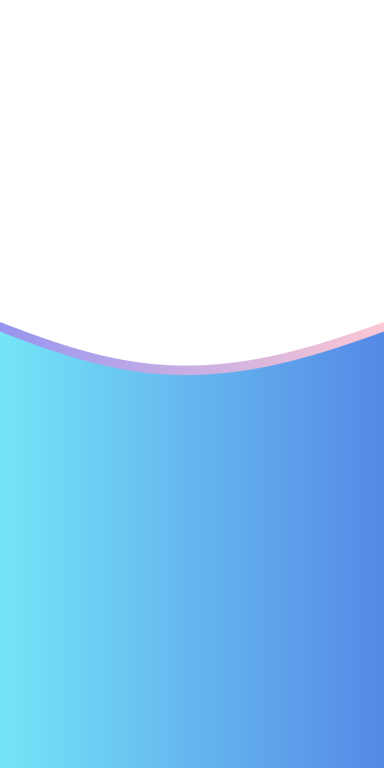
This background is drawn by a WebGL 2 fragment shader. Its source:

```glsl
#version 300 es
precision highp float;
// A cyan-to-blue field below a sagging curve, rimmed by a violet-to-pink ribbon, under white.

uniform vec2 u_resolution;
out vec4 fragColor;

const vec3 WHITE = vec3(1.0);
const vec3 CYAN = vec3(0.457, 0.898, 0.968);
const vec3 BLUE = vec3(0.333, 0.535, 0.902);
const vec3 VIOLET = vec3(0.592, 0.584, 0.941);
const vec3 PINK = vec3(0.984, 0.784, 0.831);

const float LOW_X = 0.482;        // where the curve is lowest
const float LOW_Y = 0.5240;
const float RISE = 0.0567;        // climb from the low point to either side
const float BEND = 1.45;          // larger values straighten the ends
const float RIBBON_WIDTH = 0.0124;

// Height of the curve: a cosine trough that reaches the same height at both sides.
float curveHeight(float x) {
    float span = x < LOW_X ? LOW_X : 1.0 - LOW_X;
    float t = (x - LOW_X) / span;
    return LOW_Y + RISE * (1.0 - cos(BEND * t)) / (1.0 - cos(BEND));
}

// Smooth coverage of the area below an edge.
float below(float y, float edge, float blur) {
    return 1.0 - smoothstep(edge - blur, edge + blur, y);
}

void main() {
    vec2 uv = gl_FragCoord.xy / u_resolution;
    float blur = 0.75 / u_resolution.y;
    float top = curveHeight(uv.x);

    // Ribbon first, then the field covering all but its upper rim
    vec3 color = mix(WHITE, mix(VIOLET, PINK, uv.x), below(uv.y, top, blur));
    color = mix(color, mix(CYAN, BLUE, uv.x), below(uv.y, top - RIBBON_WIDTH, blur));

    fragColor = vec4(color, 1.0);
}
```
